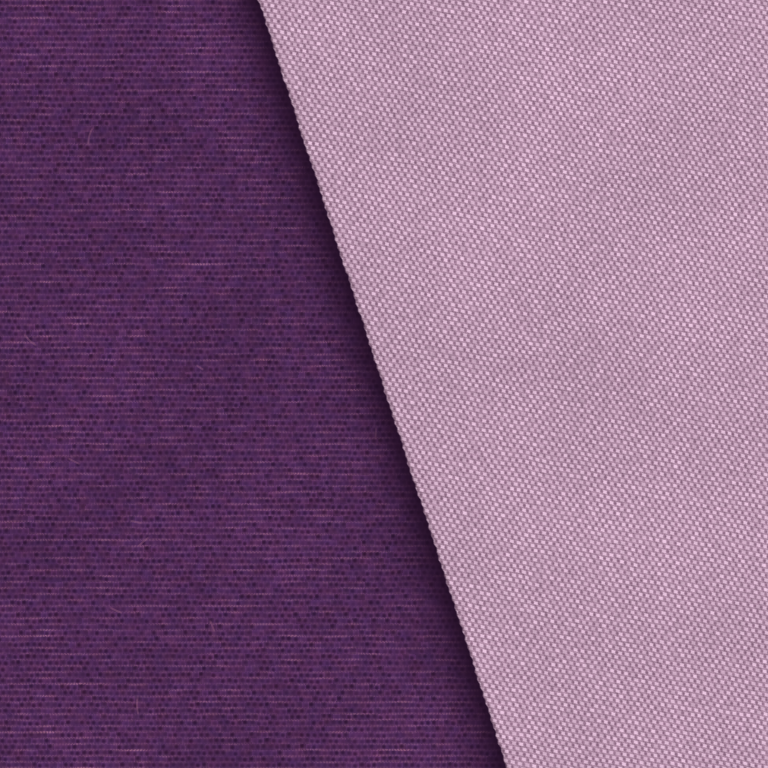
Give the GLSL for this texture, as a WebGL 2 fragment shader.

```glsl
#version 300 es
precision highp float;
// Two woven fabrics: a pale mauve fold lying diagonally over a dark purple cloth.
uniform vec2 u_resolution;
out vec4 fragColor;

// Fold geometry
const float EDGE_BASE = 0.660;
const float EDGE_SLOPE = -0.324;
const float TOOTH_SIZE = 0.003;
const float SHADOW_WIDTH = 0.032;

// Weave pitch, in cells per canvas
const vec2 DARK_CELLS = vec2(122.0, 128.0);
const vec2 PALE_CELLS = vec2(112.0, 160.0);
const float PALE_TILT = -0.19;
const float PALE_STAGGER = 0.46;
const float STREAK_LENGTH = 0.04;
const int HAIR_COUNT = 12;

// Colours
const vec3 PLUM_DEEP = vec3(0.20, 0.095, 0.22);
const vec3 PLUM = vec3(0.305, 0.165, 0.335);
const vec3 PLUM_LIT = vec3(0.40, 0.24, 0.39);
const vec3 STREAK_ROSE = vec3(0.60, 0.39, 0.50);
const vec3 SHADOW = vec3(0.12, 0.045, 0.13);
const vec3 MAUVE_GAP = vec3(0.47, 0.33, 0.43);
const vec3 MAUVE = vec3(0.69, 0.555, 0.647);
const vec3 MAUVE_LIT = vec3(0.87, 0.735, 0.83);

vec2 hash2(vec2 p) {
  vec3 q = fract(p.xyx * vec3(0.1031, 0.1030, 0.0973));
  q += dot(q, q.yzx + 33.33);
  return fract((q.xx + q.yz) * q.zy);
}

float cornerSlope(vec2 cell, vec2 offset) {
  float a = 6.2832 * hash2(cell).x;
  return dot(vec2(cos(a), sin(a)), offset);
}

float gradientNoise(vec2 p) {
  vec2 i = floor(p), f = fract(p);
  vec2 s = f * f * f * (f * (f * 6.0 - 15.0) + 10.0);
  vec2 e = vec2(1.0, 0.0);
  float low = mix(cornerSlope(i, f), cornerSlope(i + e, f - e), s.x);
  float high = mix(cornerSlope(i + e.yx, f - e.yx), cornerSlope(i + 1.0, f - 1.0), s.x);
  return mix(low, high, s.y);
}

// Loose curved fibres scattered over the dark cloth
float hairs(vec2 uv, float px) {
  float mask = 0.0;
  for (int k = 0; k < HAIR_COUNT; k++) {
    vec2 seed = hash2(vec2(float(k) * 7.3 + 2.0, 19.0));
    vec2 shape = hash2(seed * 91.0 + 5.0);
    float a = 6.2832 * shape.x;
    vec2 d = uv - seed * vec2(0.6, 1.0);
    d = mat2(cos(a), sin(a), -sin(a), cos(a)) * d;
    float len = mix(0.006, 0.015, shape.y);
    float bend = d.y - 22.0 * (shape.y - 0.3) * d.x * d.x;
    float line = 1.0 - smoothstep(0.0004, 0.0008 + px, abs(bend));
    mask = max(mask, line * (1.0 - smoothstep(len * 0.6, len, abs(d.x))));
  }
  return mask;
}

vec3 darkCloth(vec2 uv, float px) {
  vec2 warp = vec2(0.002, 0.0012) * vec2(gradientNoise(uv * 45.0), gradientNoise(uv * vec2(14.0, 38.0) + 9.0));
  vec2 g = (uv + warp) * DARK_CELLS;
  float row = floor(g.y);
  g.x += 0.5 * mod(row, 2.0);
  vec2 f = fract(g) - 0.5;
  vec2 rnd = hash2(floor(g));
  // Pinholes of uneven depth between threads
  float hole = 1.0 - smoothstep(0.05, 0.52, length(f + 0.24 * (rnd - 0.5)));
  float thread = smoothstep(0.10, 0.48, abs(f.y));
  float wear = gradientNoise(uv * vec2(5.0, 9.0));
  float fuzz = gradientNoise(uv * vec2(110.0, 190.0));
  // Neighbouring half rows share one exposed thread
  float lane = floor(g.y + 0.5);
  float slub = gradientNoise(vec2(uv.x / STREAK_LENGTH, lane * 1.37 + 0.4));
  float loops = 0.55 + 0.45 * cos(6.2832 * 2.0 * g.x + 3.0 * rnd.x);
  float lit = thread * mix(loops, 1.0, 0.4) * (0.66 + 0.4 * wear + 0.8 * slub);
  vec3 c = mix(PLUM, PLUM_LIT, clamp(lit + 0.6 * fuzz, 0.0, 1.0));
  c = mix(c, PLUM_DEEP, hole * (0.25 + 0.75 * rnd.x));
  // Rosy threads showing through in short horizontal runs
  float streak = 0.20 * smoothstep(0.0, 0.4, slub) + 0.45 * smoothstep(0.40, 0.64, slub + 0.2 * wear);
  float runProfile = smoothstep(0.22, 0.48, abs(f.y));
  c = mix(c, STREAK_ROSE, streak * runProfile * (0.3 + 0.7 * loops));
  // Drift between bluish and reddish dye
  c += vec3(0.024, 0.0, -0.018) * gradientNoise(uv * vec2(60.0, 80.0) + 3.0);
  c *= 1.02 + 0.09 * wear + 0.16 * (rnd.y - 0.5);
  return mix(c, STREAK_ROSE, 0.35 * hairs(uv, px));
}

vec3 paleCloth(vec2 uv) {
  vec2 warp = 0.0016 * vec2(gradientNoise(uv * 31.0), gradientNoise(uv * 27.0 + 40.0));
  vec2 g = (uv + warp) * PALE_CELLS;
  g.y -= PALE_TILT * uv.x * PALE_CELLS.y;
  float row = floor(g.y);
  g.x += PALE_STAGGER * row;
  vec2 f = fract(g) - 0.5;
  vec2 rnd = hash2(floor(g) + 300.0);
  // Raised stitches separated by short dark ticks at their ends
  float ridge = 1.0 - smoothstep(0.12, 0.56, abs(f.y + 0.15 * f.x));
  float body = 1.0 - smoothstep(0.12, 0.50, abs(f.x));
  vec2 tickPos = vec2(0.5 - abs(f.x), f.y + 0.22 * sign(f.x) * (0.5 - abs(f.x)));
  float tick = 1.0 - smoothstep(0.06, 0.44, length(tickPos * vec2(1.15, 0.9)));
  float stitch = mix(ridge, 1.0, 0.22) * mix(0.5, 1.0, body);
  float fuzz = gradientNoise(uv * vec2(130.0, 200.0));
  float cloud = gradientNoise(uv * 5.0 + 8.0) + 0.5 * gradientNoise(uv * 14.0);
  vec3 c = mix(MAUVE_GAP, MAUVE, smoothstep(-0.25, 0.42, stitch + 0.15 * fuzz));
  c = mix(c, MAUVE_LIT, smoothstep(0.36, 0.98, stitch) * (0.6 + 0.5 * rnd.x));
  c = mix(c, MAUVE_GAP, tick * (0.4 + 0.35 * rnd.y));
  return c * (1.01 + 0.045 * cloud + 0.09 * fuzz);
}

void main() {
  vec2 uv = gl_FragCoord.xy / u_resolution;
  float px = 1.0 / min(u_resolution.x, u_resolution.y);
  // Signed distance to the beaded fold, positive on the pale side
  float bead = abs(fract(uv.y * PALE_CELLS.y * 0.6) - 0.5) - 0.25;
  float tooth = TOOTH_SIZE * (bead + 0.6 * gradientNoise(vec2(uv.y * 75.0, 0.4)));
  float d = (uv.x - EDGE_BASE - EDGE_SLOPE * uv.y + tooth) / length(vec2(1.0, EDGE_SLOPE));

  vec3 under = darkCloth(uv, px);
  float shade = 0.85 * exp(-pow(max(-d, 0.0) / SHADOW_WIDTH, 1.4));
  under = mix(under, SHADOW, shade);

  // Soft lip where the fold turns under
  vec3 over = paleCloth(uv);
  over *= mix(0.85, 1.0, smoothstep(0.0, 0.007, d));
  fragColor = vec4(mix(under, over, smoothstep(-1.2 * px, 1.2 * px, d)), 1.0);
}
```
